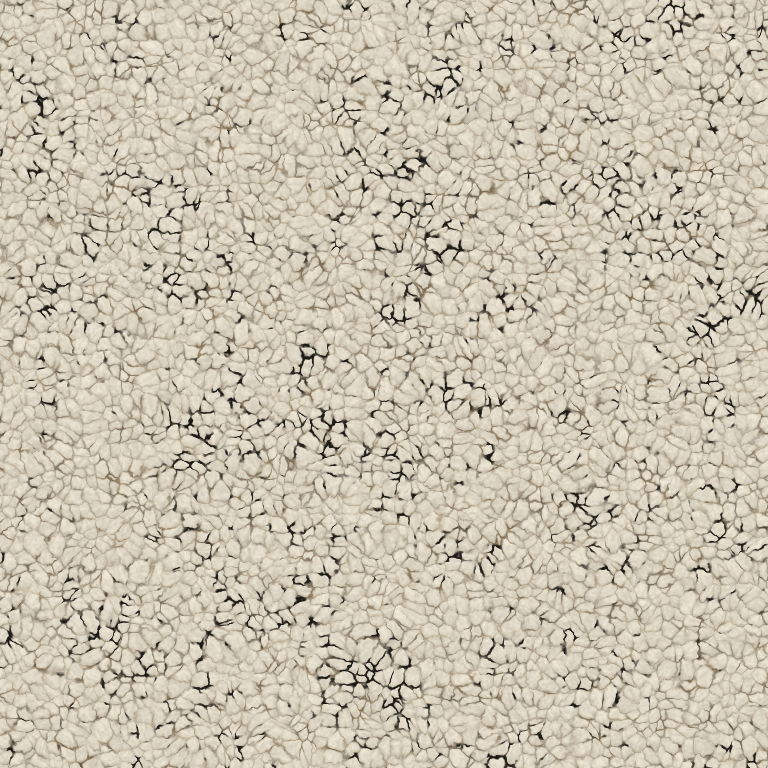
Give the GLSL for this texture, as a three.js fragment shader.

```glsl
// Cream boucle fabric: small woolly loops packed like pebbles, with dark yarn in some gaps.
// The loops are cells of a weighted Voronoi diagram; the distance to the cell border
// shades each loop, and noise decides which seams are faint, tan or almost black.
varying vec2 vUv;

const float LOOPS_ACROSS = 64.0;
const float JITTER = 0.95;
const float SIZE_SPREAD = 0.48;
const vec3 CREAM = vec3(0.878, 0.848, 0.778);
const vec3 GREY_SHADOW = vec3(0.45, 0.415, 0.355);
const vec3 TAN_SHADOW = vec3(0.56, 0.48, 0.365);
const vec3 DARK_YARN = vec3(0.11, 0.10, 0.09);

// Three random values from a cell, without sine
vec3 hash3(vec2 cell) {
  vec3 p = fract(cell.xyx * vec3(0.1031, 0.1030, 0.0973));
  p += dot(p, p.yxz + 33.33);
  return fract((p.xxy + p.yzz) * p.zyx);
}

float valueNoise(vec2 p) {
  vec2 i = floor(p);
  vec2 f = fract(p);
  f = f * f * (3.0 - 2.0 * f);
  float low = mix(hash3(i).x, hash3(i + vec2(1.0, 0.0)).x, f.x);
  float high = mix(hash3(i + vec2(0.0, 1.0)).x, hash3(i + 1.0).x, f.x);
  return mix(low, high, f.y);
}

// Two independent noises around zero, for bending the plane
vec2 bend(vec2 p) {
  return vec2(valueNoise(p), valueNoise(p + 71.0)) - 0.5;
}

float smoothMin(float a, float b, float k) {
  float h = max(k - abs(a - b), 0.0) / k;
  return min(a, b) - 0.25 * h * h * k;
}

// Loop centre in xy and its size weight in z
vec3 loopSite(vec2 cell) {
  vec3 r = hash3(cell + 17.0);
  return vec3(cell + 0.5 + JITTER * (r.xy - 0.5), SIZE_SPREAD * r.z);
}

float siteCost(vec2 p, vec3 site) {
  vec2 d = site.xy - p;
  return dot(d, d) - site.z;
}

// Distance to the loop border in x, loop centre in yz
vec3 loopCell(vec2 p) {
  vec2 base = floor(p);
  vec3 nearest = vec3(0.0);
  float best = 100.0;
  for (int y = -2; y <= 2; y++) {
    for (int x = -2; x <= 2; x++) {
      vec3 site = loopSite(base + vec2(float(x), float(y)));
      float cost = siteCost(p, site);
      if (cost < best) {
        best = cost;
        nearest = site;
      }
    }
  }
  float border = 1.0;
  for (int y = -2; y <= 2; y++) {
    for (int x = -2; x <= 2; x++) {
      vec3 site = loopSite(base + vec2(float(x), float(y)));
      float gap = distance(site.xy, nearest.xy);
      if (gap > 0.001) {
        float d = 0.5 * (siteCost(p, site) - best) / gap;
        border = smoothMin(border, d, 0.16);
      }
    }
  }
  return vec3(max(border, 0.0), nearest.xy);
}

// Fine strands running along a random direction in each loop
float woolFibre(vec2 p, vec2 centre) {
  float angle = 6.2832 * hash3(floor(centre * 8.0)).y;
  vec2 along = vec2(cos(angle), sin(angle));
  vec2 q = p - centre;
  vec2 strand = vec2(dot(q, along) * 2.0, dot(q, vec2(-along.y, along.x)) * 6.0);
  return valueNoise(strand + centre * 9.0) - 0.5;
}

// How far the dark ground yarn shows: short broken pieces, loosely clustered
float darkPieces(vec2 p) {
  float cluster = valueNoise(p * vec2(0.27, 0.23) + 5.0);
  float pieces = valueNoise(p * 1.15 + 31.0);
  float breaks = valueNoise(p * 2.7 + 83.0);
  return smoothstep(0.57, 0.75, 0.33 * cluster + 0.45 * pieces + 0.22 * breaks);
}

void main() {
  vec2 p = vUv * LOOPS_ACROSS;

  // Uneven packing and ragged, woolly outlines
  vec2 q = p + 1.1 * bend(p * 0.45 + 9.0) + 0.24 * bend(p * 2.8) + 0.07 * bend(p * 7.0);
  vec3 cell = loopCell(q);
  float border = cell.x;
  vec2 fromCentre = q - cell.yz;

  // Seams: a thin crease inside a wide soft shade, deeper below each loop
  float dark = darkPieces(p);
  float strength = valueNoise(p * 1.2 + 13.0);
  strength = 0.04 + 0.96 * strength * strength + 0.2 * dark;
  float crease = 1.0 - smoothstep(0.0, 0.13, border);
  float shade = 1.0 - smoothstep(0.0, 0.32, border);
  float below = smoothstep(0.15, -0.5, fromCentre.y + 0.4 * fromCentre.x);
  float seam = crease * strength + shade * (0.06 + 0.2 * below);
  vec3 shadow = mix(GREY_SHADOW, TAN_SHADOW, valueNoise(p * 0.9 + 47.0));
  vec3 colour = mix(CREAM, shadow, clamp(seam, 0.0, 1.0));

  // Light from above, fibres and a tone for each loop
  float light = 0.03 * dot(fromCentre, vec2(-0.35, 0.9));
  light += 0.075 * woolFibre(q, cell.yz);
  light += 0.06 * (valueNoise(p * 5.0 + 3.0) - 0.5);
  light += 0.03 * (hash3(floor(cell.yz * 16.0)).z - 0.5);
  colour += light;

  // Dark yarn in the open gaps
  float yarn = dark * (1.0 - smoothstep(0.02, 0.13, border));
  colour = mix(colour, DARK_YARN, yarn);
  gl_FragColor = vec4(colour, 1.0);
}
```
